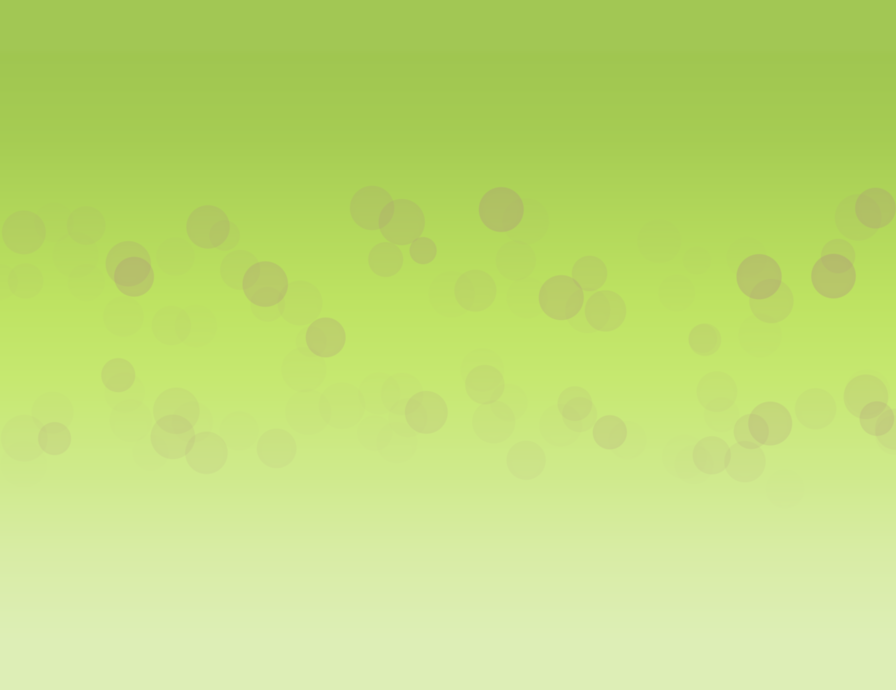
A Shadertoy shader for this background:

```glsl
// Lime green vertical gradient crossed by a band of soft translucent mauve discs.

float ramp(float a, float b, float x) {
    return clamp((x - a) / (b - a), 0.0, 1.0);
}

vec3 hash3(float n) {
    vec3 p = fract(vec3(n) * vec3(0.1031, 0.1030, 0.0973));
    p += dot(p, p.yzx + 33.33);
    return fract((p.xxy + p.yzz) * p.zyx);
}

// Pale lime at the bottom, vivid in the middle, olive at the top
vec3 backdrop(float y) {
    vec3 color = vec3(0.868, 0.935, 0.715);
    color = mix(color, vec3(0.847, 0.925, 0.645), ramp(0.07, 0.20, y));
    color = mix(color, vec3(0.812, 0.918, 0.550), ramp(0.20, 0.31, y));
    color = mix(color, vec3(0.776, 0.910, 0.440), ramp(0.31, 0.45, y));
    color = mix(color, vec3(0.745, 0.890, 0.385), ramp(0.45, 0.56, y));
    color = mix(color, vec3(0.650, 0.800, 0.325), ramp(0.56, 0.80, y));
    color = mix(color, vec3(0.627, 0.776, 0.315), ramp(0.80, 0.92, y));
    return mix(color, vec3(0.635, 0.780, 0.330), ramp(0.92, 0.93, y));
}

void mainImage(out vec4 fragColor, in vec2 fragCoord) {
    vec2 p = fragCoord / iResolution.y;
    float aspect = iResolution.x / iResolution.y;
    float softness = max(0.0015, 1.0 / iResolution.y);
    vec3 color = backdrop(p.y);

    // Two loose rows of discs, the upper one stronger
    for (int row = 0; row < 2; row++) {
        float upper = float(1 - row);
        for (int i = 0; i < 48; i++) {
            float id = float(i) + 71.0 * float(row);
            vec3 place = hash3(id + 3.7);
            vec3 look = hash3(id + 211.3);

            // Evenly spread columns with jitter; heights gather near the row centre
            float x = fract(float(i) * 0.618 + 0.10 + 0.09 * place.x);
            float height = mix(0.39, 0.60, upper) + 0.11 * (place.y + place.z - 1.0);
            vec2 center = vec2(x * aspect, height);
            float radius = mix(0.018, 0.034, sqrt(look.x));

            // Most discs are faint, and the lowest dissolve into the pale ground
            float strength = 0.03 + mix(0.19, 0.34, upper) * look.y * look.y * look.y;
            strength *= smoothstep(0.26, 0.40, height);

            float d = length(p - center) - radius;
            float disc = 1.0 - smoothstep(-softness, softness, d);
            float rim = 0.90 + 0.10 * smoothstep(-0.35 * radius, 0.0, d);
            color = mix(color, vec3(0.69, 0.56, 0.49), disc * rim * strength);
        }
    }

    fragColor = vec4(color, 1.0);
}
```
